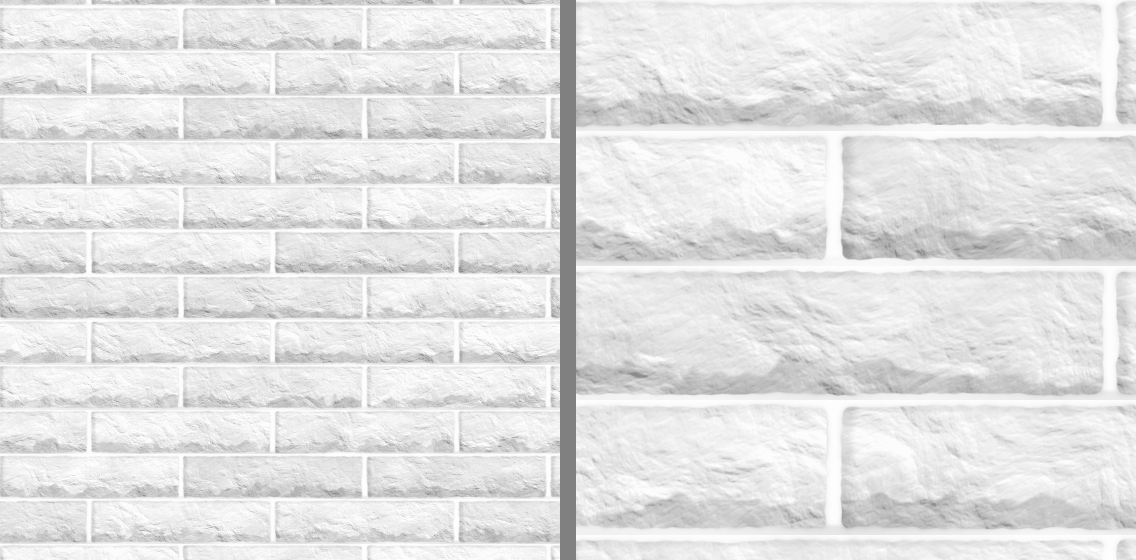
Left, the full canvas; right, a detail of the centre.
A Shadertoy shader for this texture:

```glsl
const vec2 PITCH = vec2(0.328, 0.080);      // brick plus joint
const vec2 HALF_BRICK = vec2(0.1592, 0.0362);
const vec2 WALL_ORIGIN = vec2(0.323, 0.9885);
const vec2 LIGHT_DIR = vec2(0.45, 0.89);
const vec3 WHITE = vec3(0.995);

vec2 hash2(vec2 p) {
    vec3 a = fract(p.xyx * vec3(0.1031, 0.1030, 0.0973));
    a += dot(a, a.yzx + 33.33);
    return fract((a.xx + a.yz) * a.zy);
}

float cornerSlope(vec2 cell, vec2 corner, vec2 f) {
    float angle = 6.2832 * hash2(cell + corner).x;
    return dot(vec2(cos(angle), sin(angle)), f - corner);
}

float gradientNoise(vec2 p) {
    vec2 cell = floor(p), f = fract(p);
    vec2 u = f * f * f * (f * (f * 6.0 - 15.0) + 10.0);
    vec2 e = vec2(0.0, 1.0);
    return mix(mix(cornerSlope(cell, e.xx, f), cornerSlope(cell, e.yx, f), u.x),
               mix(cornerSlope(cell, e.xy, f), cornerSlope(cell, e.yy, f), u.x), u.y);
}

float roundBox(vec2 p, vec2 halfSize, float radius) {
    vec2 d = abs(p) - halfSize + radius;
    return length(max(d, 0.0)) + min(max(d.x, d.y), 0.0) - radius;
}

// Split rock: creased octaves, each turned against the last
float rockHeight(vec2 p) {
    p *= vec2(27.0, 34.0);
    p += 0.45 * gradientNoise(p * 0.6 + 9.0);
    float height = 0.0, amplitude = 1.0;
    mat2 turn = mat2(0.8, 0.6, -0.6, 0.8) * 2.1;
    for (int i = 0; i < 5; i++) {
        float n = gradientNoise(p);
        height += amplitude * mix(n, abs(n), 0.7);
        amplitude *= 0.47;
        p = turn * p + 3.7;
    }
    return height;
}

float rockSlope(vec2 p, vec2 lightDir, float stepSize) {
    float rise = rockHeight(p) - rockHeight(p + lightDir * stepSize);
    return rise / (stepSize * 30.0);
}

float brickTone(vec2 q, vec2 id) {
    vec2 p = q + id * vec2(0.71, 0.43) + 3.0;
    float above = q.y + HALF_BRICK.y;
    float slope = rockSlope(p, LIGHT_DIR, 0.0014);
    float patches = gradientNoise(p * vec2(14.0, 22.0));

    // Smooth upper face, rougher and dimmer towards the foot
    float upper = smoothstep(0.010, 0.055, above + 0.02 * patches);
    float rough = mix(1.1, 0.65, upper);
    float tone = mix(0.925, 0.965, upper) - 0.065 * hash2(id + 5.0).x + 0.05 * patches;
    tone += 0.037 * rough * slope;
    tone -= 0.07 * rough * smoothstep(1.2, 3.0, -slope);

    // Ragged undercut along the foot
    float brink = 0.014 + 0.020 * gradientNoise(p * vec2(24.0, 30.0) + 7.0)
                + 0.009 * gradientNoise(p * 85.0);
    float undercut = 1.0 - smoothstep(brink - 0.002, brink + 0.003, above);
    tone -= undercut * (0.105 + 0.08 * gradientNoise(p * 40.0));

    // Shaded left end and thin top rim
    float leftEnd = q.x + HALF_BRICK.x + 0.004 * gradientNoise(p * 60.0);
    tone -= 0.09 * (1.0 - smoothstep(0.002, 0.010, leftEnd));
    tone -= 0.05 * smoothstep(0.005, 0.001, HALF_BRICK.y - q.y);
    return clamp(tone, 0.55, 0.99);
}

// Bright joint with a grey ledge under each brick
float jointTone(vec2 q, vec2 uv, float dist) {
    float wear = gradientNoise(uv * vec2(9.0, 26.0));
    float ledge = smoothstep(-0.9 * HALF_BRICK.y, -HALF_BRICK.y, q.y);
    float contact = exp(-max(dist, 0.0) / 0.0013);
    return WHITE.r - ledge * (0.055 + 0.10 * wear) - contact * (0.07 + 0.14 * wear);
}

void mainImage(out vec4 fragColor, in vec2 fragCoord) {
    vec2 uv = fragCoord / iResolution.xy;
    float pixel = 1.0 / iResolution.y;

    // Running bond: odd courses shift by half a brick
    vec2 grid = vec2(uv.x - WALL_ORIGIN.x, WALL_ORIGIN.y - uv.y) / PITCH;
    float course = floor(grid.y);
    grid.x -= 0.5 * mod(course, 2.0);
    vec2 q = (fract(grid) - 0.5) * PITCH * vec2(1.0, -1.0);
    vec2 id = mod(floor(grid), vec2(3.0, 8.0));

    // Chipped outline
    vec2 p = q + id * 0.6;
    float chips = 0.0018 * gradientNoise(p * 40.0) + 0.0014 * gradientNoise(p * 130.0);
    float dist = roundBox(q, HALF_BRICK, 0.004) + chips;

    float cover = 1.0 - smoothstep(-pixel, pixel, dist);
    float tone = mix(jointTone(q, uv, dist), brickTone(q, id), cover);
    fragColor = vec4(WHITE * min(tone / WHITE.r, 1.0), 1.0);
}
```
